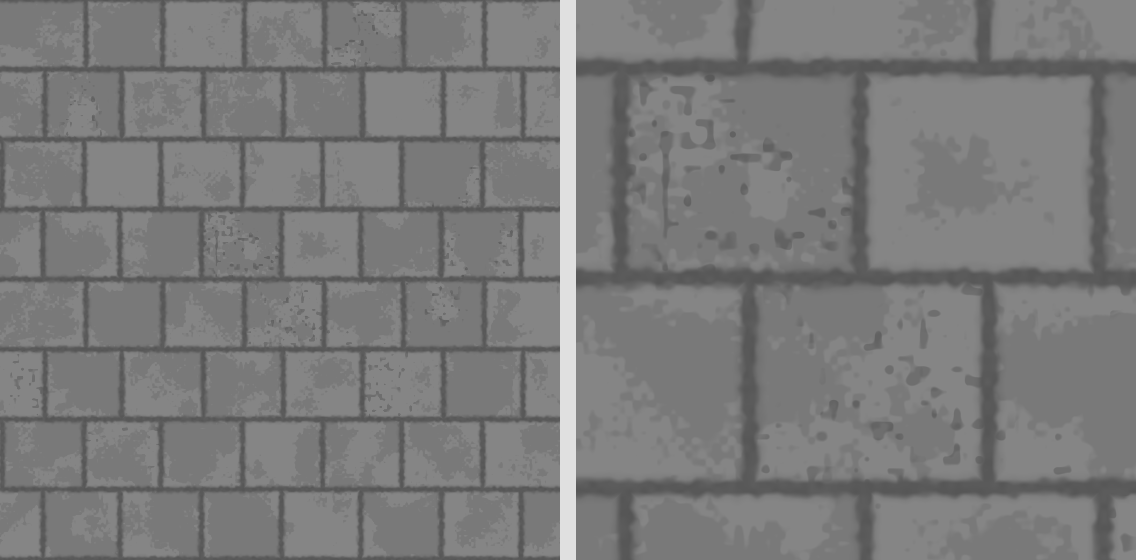
Left, the full canvas; right, a detail of the centre.
Write a Shadertoy shader that draws this texture.

```glsl
// Grey stone paving: eight staggered courses of worn, two-tone setts with ragged dark joints.

#define COURSES 8.0
#define COLUMNS 7
#define JOINT_HALF 0.0044
#define JOINT_SOFT 0.0042
#define RAGGED 0.0034
#define WOBBLE 0.0034
#define GRAIN 230.0
#define PATCHES 19.0
#define JOINT_COLOR vec3(0.350)
#define DARK_STONE vec3(0.474)
#define LIGHT_STONE vec3(0.522)

float hash(vec2 p) {
    vec3 q = fract(p.xyx * vec3(0.1031, 0.1030, 0.0973));
    q += dot(q, q.yzx + 33.33);
    return fract((q.x + q.y) * q.z);
}

float noise(vec2 p) {
    vec2 cell = floor(p), f = fract(p);
    f = f * f * (3.0 - 2.0 * f);
    return mix(mix(hash(cell), hash(cell + vec2(1, 0)), f.x),
               mix(hash(cell + vec2(0, 1)), hash(cell + vec2(1, 1)), f.x), f.y);
}

float fbm(vec2 p) {
    float sum = 0.0, amplitude = 0.55;
    for (int i = 0; i < 4; i++) {
        sum += amplitude * noise(p);
        p = p * 2.03 + 17.3;
        amplitude *= 0.5;
    }
    return sum;
}

// Horizontal position of an upright joint; alternate courses are set half a stone over
float jointX(float column, float course) {
    float odd = mod(course, 2.0);
    float m = column + odd - 1.0;
    float sway = WOBBLE * cos(2.5 * m) * (1.0 - m / 6.0);
    float pairShift = mod(course, 4.0) < 2.0 ? 0.0017 : -0.0017;
    float x = (column + 0.5 * odd) / float(COLUMNS) + 0.0057 - 0.002 * odd;
    return max(x + sway + pairShift, 0.004);
}

// Returns distance to the nearest joint, and the column and course of the stone
vec3 paving(vec2 uv) {
    float t = (1.0 - uv.y) * COURSES + 0.0104;
    float course = min(floor(t), COURSES - 1.0);
    float nearest = abs(t - floor(t + 0.5)) / COURSES;
    float stone = 0.0;
    for (int i = 0; i < COLUMNS; i++) {
        // Every fourth course opens without a joint
        if (i == 0 && mod(course, 4.0) == 0.0) continue;
        float d = uv.x - jointX(float(i), course);
        nearest = min(nearest, abs(d));
        if (d > 0.0) stone = float(i) + 1.0;
    }
    return vec3(nearest, stone, course);
}

void mainImage(out vec4 fragColor, in vec2 fragCoord) {
    vec2 uv = fragCoord / iResolution.xy;
    float pixel = 1.0 / iResolution.y;
    vec3 tile = paving(uv);
    float edge = tile.x;
    float seed = hash(tile.yz + 5.7);

    // Worn patches break into grain at their borders; stone rims are paler
    float grain = noise(uv * GRAIN) - 0.5;
    float patches = fbm(uv * PATCHES + tile.yz * 7.13);
    float rim = 1.0 - smoothstep(0.008, 0.028, edge);
    float wear = patches - 0.53 + (seed - 0.5) * 0.42 + 0.11 * rim + 0.20 * grain;
    vec3 color = mix(DARK_STONE, LIGHT_STONE, smoothstep(-0.045, 0.045, wear));

    // Dark pits on a few stones
    float pitted = step(0.86, hash(tile.yz + 31.4));
    float pits = smoothstep(0.72, 0.85, noise(uv * 150.0 + 9.0)) * smoothstep(0.45, 0.6, patches);
    color -= 0.09 * pitted * pits;

    // Ragged joint with a soft shaded shoulder
    float ragged = edge + RAGGED * (noise(uv * 170.0 + 41.0) - 0.5);
    float soft = JOINT_SOFT + pixel;
    float joint = 1.0 - smoothstep(JOINT_HALF - 0.5 * soft, JOINT_HALF + 0.5 * soft, ragged);
    float shoulder = 1.0 - smoothstep(JOINT_HALF, JOINT_HALF + 0.006, ragged);
    color -= 0.035 * shoulder;
    color = mix(color, JOINT_COLOR + 0.03 * grain, joint);

    fragColor = vec4(color, 1.0);
}
```
